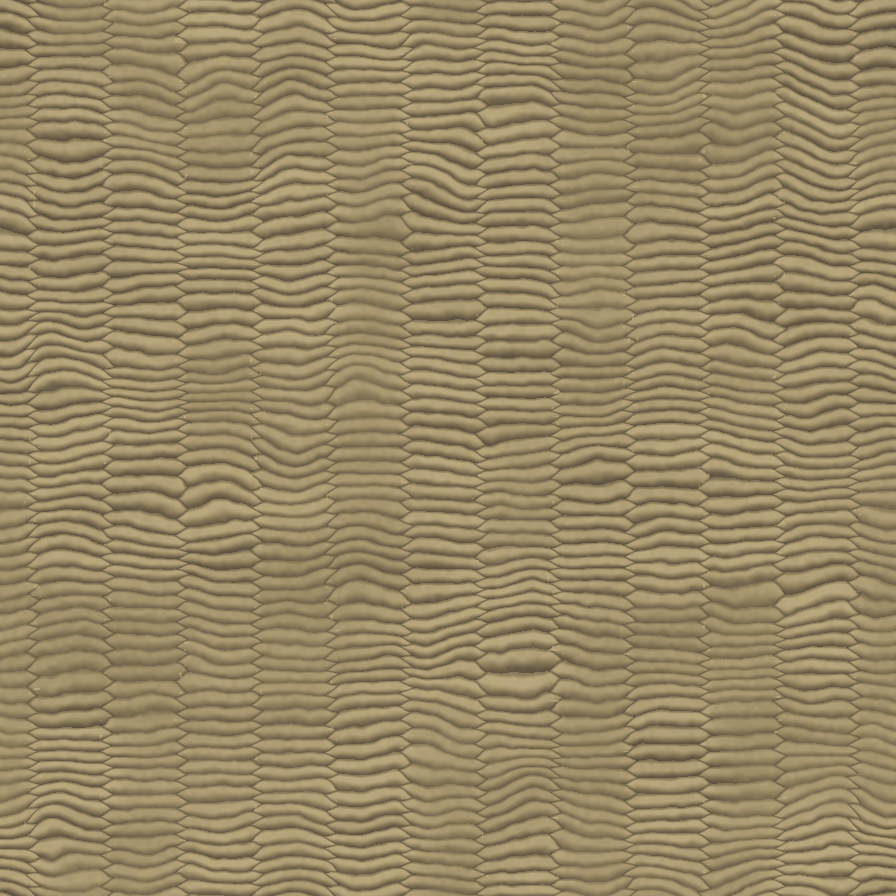
Reproduce this texture procedurally as a WebGL 1 fragment shader.

```glsl
precision highp float;
// Woven straw matting: 12 columns of 64 rounded strands with interlocking pointed ends.

uniform vec2 u_resolution;

const float COLUMNS = 12.0;
const float ROWS = 64.0;
const float SEAM_OFFSET = 0.44;   // first seam, in columns from the left
const float TIP_LENGTH = 0.075;   // reach of a strand tip, in columns

const vec3 CREASE = vec3(0.355, 0.310, 0.240);
const vec3 STRAW = vec3(0.590, 0.530, 0.385);
const vec3 RIDGE = vec3(0.725, 0.655, 0.490);

float hash(vec2 p) {
  vec3 q = fract(vec3(p.xyx) * 0.1031);
  q += dot(q, q.yzx + 33.33);
  return fract((q.x + q.y) * q.z);
}

// Value noise from -1 to 1 that wraps after "cells" cells of the canvas.
float noise(vec2 uv, vec2 cells) {
  vec2 p = uv * cells;
  vec2 i = floor(p);
  vec2 f = p - i;
  f = f * f * (3.0 - 2.0 * f);
  vec2 a = mod(i, cells);
  vec2 b = mod(i + 1.0, cells);
  float low = mix(hash(a), hash(vec2(b.x, a.y)), f.x);
  float high = mix(hash(vec2(a.x, b.y)), hash(b), f.x);
  return 2.0 * mix(low, high, f.y) - 1.0;
}

// Row coordinate bent by broad arches, uneven spacing and a fine wobble.
float bentRow(vec2 uv) {
  return uv.y * ROWS
    + 0.85 * noise(uv, vec2(15.0, 10.0))
    + 0.38 * noise(uv + 0.37, vec2(26.0, 22.0))
    + 0.08 * noise(uv, vec2(84.0, 110.0));
}

// Alternate columns are shifted by half a strand.
float strandRow(float row, float column) {
  return row + 0.5 * mod(column, 2.0);
}

// Light across a strand, from the crease below (0) to the crease above (1).
float strandLight(float f, float roundness) {
  float rise = smoothstep(-0.04, roundness, f);
  return rise * (1.0 - 0.65 * smoothstep(0.78, 1.0, f));
}

vec3 strawColor(float tone) {
  vec3 dark = mix(CREASE, STRAW, clamp(tone / 0.63, 0.0, 1.0));
  return mix(dark, RIDGE, clamp((tone - 0.63) / 0.37, 0.0, 1.0));
}

void main() {
  vec2 uv = gl_FragCoord.xy / u_resolution;
  float pixel = COLUMNS / u_resolution.x;
  float row = bentRow(uv);
  float x = uv.x * COLUMNS - SEAM_OFFSET + 0.025 * noise(uv, vec2(24.0, 90.0));

  // The nearest seam zigzags around the strand tips of both columns.
  float seam = floor(x + 0.5);
  float left = fract(strandRow(row, seam - 1.0));
  float zigzag = TIP_LENGTH * (1.0 - 4.0 * abs(left - 0.5));
  float side = x - seam - zigzag;
  float column = side > 0.0 ? seam : seam - 1.0;

  // Strand profile, with its own thickness and shade.
  float strand = strandRow(row, column);
  vec2 id = mod(vec2(column, floor(strand)), vec2(COLUMNS, ROWS));
  float tone = strandLight(fract(strand), mix(0.48, 0.72, hash(id + 7.0)));

  // Worn patches flatten the relief.
  float wear = smoothstep(-0.1, 0.8, noise(uv, vec2(12.0, 7.0)));
  tone = mix(tone, 0.58, 0.12 + 0.4 * wear);
  tone += 0.10 * (hash(id) - 0.5) + 0.05 * noise(uv, vec2(9.0, 14.0));
  tone += 0.05 * noise(uv, vec2(180.0, 200.0));

  // Shadow in the seam, with a few pale frayed fibres.
  float seamWidth = max(0.05, 1.5 * pixel);
  float seamShadow = 1.0 - smoothstep(0.0, seamWidth, abs(side));
  tone *= 1.0 - 0.55 * seamShadow;
  float nearSeam = 1.0 - smoothstep(0.06, 0.14, abs(x - seam));
  float fray = smoothstep(0.78, 0.95, noise(uv + 0.13, vec2(190.0, 230.0)));
  tone += 0.35 * fray * nearSeam;

  gl_FragColor = vec4(strawColor(tone), 1.0);
}
```
